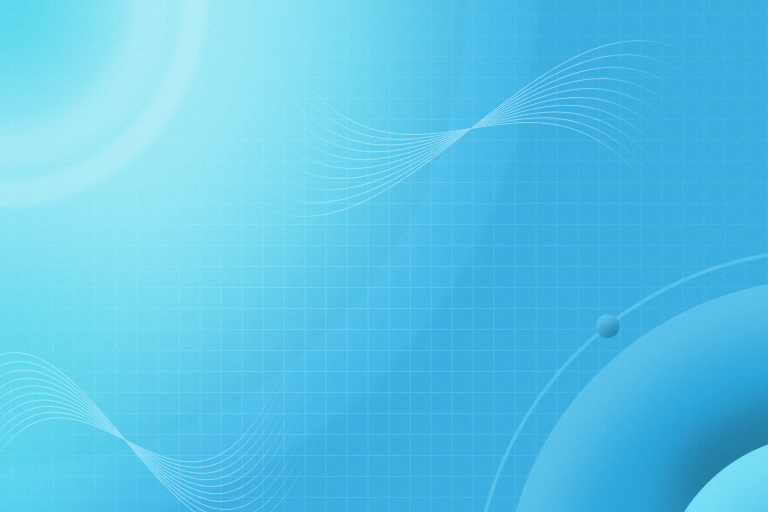
Give the GLSL for this background, as a Shadertoy shader.

```glsl
// Sky-blue abstract backdrop: soft corner rings, fine grid, ribbon waves and a layered planet.
#define GRID_STEP 0.04102
#define GRID_STRENGTH 0.20
#define WAVE_LINES 10
#define WAVE_STRENGTH 0.50
#define LINE_HALF_WIDTH 0.0009
#define GRAIN 0.016
#define PLANET_CENTRE vec2(1.613, -0.176)
#define PLANET_RADIUS 0.631
#define CORE_RADIUS 0.328
#define ORBIT_RADIUS 0.6875
#define MOON_CENTRE vec2(1.187, 0.363)
#define MOON_RADIUS 0.023

const vec3 DEEP_BLUE = vec3(0.235, 0.685, 0.88);
const vec3 PALE_CYAN = vec3(0.62, 0.91, 0.96);
const vec3 AQUA = vec3(0.37, 0.85, 0.93);
const vec3 SHADOW = vec3(0.14, 0.49, 0.64);

float hash(vec2 p) {
    return fract(sin(dot(p, vec2(12.9898, 78.233))) * 43758.5453);
}

// Coverage of the region where d < 0, one pixel of smoothing.
float fill(float d, float px) {
    return 1.0 - smoothstep(-px, px, d);
}

// Soft band between two radii.
float band(float r, float inner, float outer, float blur) {
    return smoothstep(inner - blur, inner + blur, r) * (1.0 - smoothstep(outer - blur, outer + blur, r));
}

// Bundle of cubics slope*u - bend*u^3 that cross at one point; x and y of
// each pair are the values for the first and last line.
float waves(vec2 q, vec2 slope, vec2 bend, vec2 span, float px) {
    float sum = 0.0;
    for (int i = 0; i < WAVE_LINES; i++) {
        float t = float(i) / float(WAVE_LINES - 1);
        float a = mix(slope.x, slope.y, t);
        float b = mix(bend.x, bend.y, t);
        float reach = mix(span.x, span.y, t);
        float height = a * q.x - b * q.x * q.x * q.x;
        float tilt = a - 3.0 * b * q.x * q.x;
        float d = abs(q.y - height) / sqrt(1.0 + tilt * tilt);
        float fade = 1.0 - smoothstep(0.45 * reach, reach, abs(q.x));
        sum = max(sum, fill(d - LINE_HALF_WIDTH, px) * fade);
    }
    return sum;
}

// Radial gradient spreading from the top left, with its rings.
vec3 backdrop(vec2 p) {
    float r = length(p - vec2(0.0, 1.0));
    float light = 1.0 - smoothstep(0.35, 1.12, r);
    vec3 col = mix(DEEP_BLUE, PALE_CYAN, light);
    col += vec3(0.0, 0.14, 0.06) * light * (1.0 - light);
    vec2 side = (p - vec2(0.0, 0.2)) / vec2(0.25, 0.35);
    col = mix(col, AQUA, 0.8 * exp(-dot(side, side)));
    col = mix(AQUA, col, smoothstep(0.02, 0.34, r));
    col = mix(col, vec3(1.0), 0.13 * band(r, 0.25, 0.325, 0.03));
    col = mix(col, vec3(1.0), 0.17 * band(r, 0.355, 0.405, 0.012));
    col += 0.018 * band(r, 0.91, 1.045, 0.008);
    return col;
}

vec3 addGrid(vec3 col, vec2 p, float px) {
    vec2 cell = (p - vec2(0.0215, 0.9719)) / GRID_STEP;
    vec2 d = abs(fract(cell + 0.5) - 0.5) * GRID_STEP;
    float line = max(fill(d.x - LINE_HALF_WIDTH, px), fill(d.y - LINE_HALF_WIDTH, px));
    vec2 focus = (p - vec2(0.62, 0.38)) / vec2(0.5, 0.45);
    float strength = GRID_STRENGTH * (0.3 + 0.9 * exp(-dot(focus, focus)));
    return mix(col, vec3(0.75, 0.95, 1.0), line * strength);
}

vec3 addPlanet(vec3 col, vec2 p, float px) {
    float r = length(p - PLANET_CENTRE);
    // Orbit
    float orbit = fill(abs(r - ORBIT_RADIUS) - 0.0035, px);
    col = mix(col, vec3(0.40, 0.80, 0.94), 0.6 * orbit);
    // Outer body, lit at the rim and shaded next to the core
    float depth = (PLANET_RADIUS - r) / (PLANET_RADIUS - CORE_RADIUS);
    vec3 body = mix(vec3(0.35, 0.76, 0.915), vec3(0.17, 0.65, 0.86), smoothstep(0.0, 0.62, depth));
    float shade = smoothstep(0.5, 0.95, depth) * smoothstep(1.20, 1.42, p.x + 0.3 * p.y);
    body = mix(body, SHADOW, 0.95 * shade);
    col = mix(col, body, fill(r - PLANET_RADIUS, px));
    // Core
    float coreDepth = smoothstep(0.0, 0.16, CORE_RADIUS - r);
    vec3 core = mix(vec3(0.47, 0.87, 0.96), vec3(0.36, 0.79, 0.93), coreDepth);
    col = mix(col, core, fill(r - CORE_RADIUS, px));
    // Moon
    vec2 m = (p - MOON_CENTRE) / MOON_RADIUS;
    float lit = smoothstep(-1.0, 1.0, dot(m, vec2(-0.5, 0.75)));
    vec3 moon = mix(vec3(0.15, 0.53, 0.72), vec3(0.36, 0.77, 0.91), lit);
    return mix(col, moon, fill((length(m) - 1.0) * MOON_RADIUS, px));
}

void mainImage(out vec4 fragColor, in vec2 fragCoord) {
    // Height is one unit; width is scaled to 1.5 units.
    vec2 p = fragCoord / iResolution.xy * vec2(1.5, 1.0);
    float px = 0.7 / iResolution.y;

    vec3 col = addGrid(backdrop(p), p, px);

    float ribbon = waves(p - vec2(0.92, 0.749), vec2(0.786, 0.155), vec2(2.44, 4.04), vec2(0.46, 0.37), px);
    ribbon = max(ribbon, waves(p - vec2(0.244, 0.141), vec2(-1.19, -0.5), vec2(-8.6, -10.0), vec2(0.40, 0.34), px));
    col = mix(col, vec3(0.85, 0.98, 1.0), WAVE_STRENGTH * ribbon);

    col = addPlanet(col, p, px);
    col += GRAIN * (hash(floor(p * 342.0)) - 0.5);
    fragColor = vec4(clamp(col, 0.0, 1.0), 1.0);
}
```
